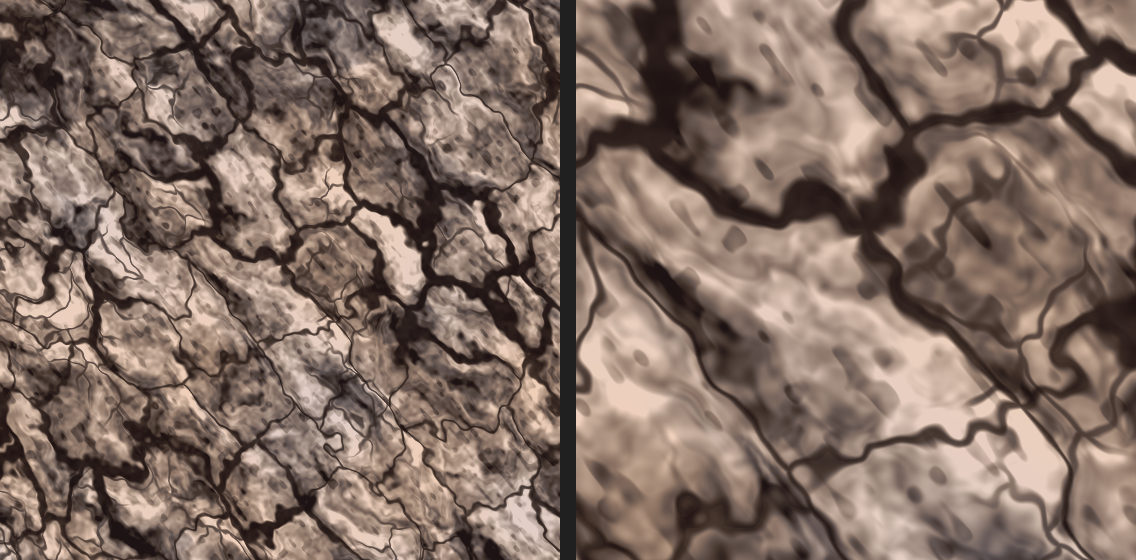
Left: the whole. Right: its middle third, enlarged.
A three.js fragment shader for this texture:

```glsl
// Sunbaked, cracked earth: warped Voronoi clods stretched along a diagonal,
// lit from the upper right as lumpy relief, with grey shaded faces, pits and
// grain. One tone value collects all layers and is coloured by a ramp.

#define CLOD_SCALE vec2(6.0, 8.4)
#define CLOD_AXIS vec2(0.64, -0.77)
#define LIGHT_DIR vec2(-0.33, 0.93)
#define BASE_TONE 0.77
#define RELIEF 3.6
#define DOME 0.30
#define SHADE_DEPTH 0.40
#define CRACK_MIN 0.008
#define CRACK_MAX 0.085
#define GRAIN 0.42
#define PIT_DEPTH 0.26

varying vec2 vUv;

vec2 hash2(vec2 p) {
  vec3 a = fract(p.xyx * vec3(0.1031, 0.1030, 0.0973));
  a += dot(a, a.yzx + 33.33);
  return fract((a.xx + a.yz) * a.zy);
}

float noise(vec2 p) {
  vec2 i = floor(p), f = fract(p);
  f = f * f * (3.0 - 2.0 * f);
  float low = mix(hash2(i).x, hash2(i + vec2(1.0, 0.0)).x, f.x);
  float high = mix(hash2(i + vec2(0.0, 1.0)).x, hash2(i + vec2(1.0)).x, f.x);
  return mix(low, high, f.y);
}

float fbm(vec2 p) {
  float sum = 0.0, amp = 0.5;
  for (int i = 0; i < 5; i++) {
    sum += amp * noise(p);
    p = mat2(1.6, 1.2, -1.2, 1.6) * p + 7.3;
    amp *= 0.5;
  }
  return sum;
}

vec2 wobble(vec2 p) {
  return vec2(noise(p), noise(p + 41.7)) - 0.5;
}

// xy: offset from the cell centre, z: distance to the nearest cell border
vec3 voronoi(vec2 p) {
  vec2 cell = floor(p), f = fract(p), nearest = vec2(0.0), home = vec2(0.0);
  float best = 8.0, border = 8.0;
  for (int y = -1; y <= 1; y++) {
    for (int x = -1; x <= 1; x++) {
      vec2 g = vec2(float(x), float(y));
      vec2 r = g + 0.1 + 0.8 * hash2(cell + g) - f;
      if (dot(r, r) < best) { best = dot(r, r); nearest = r; home = g; }
    }
  }
  for (int y = -2; y <= 2; y++) {
    for (int x = -2; x <= 2; x++) {
      vec2 g = home + vec2(float(x), float(y));
      vec2 r = g + 0.1 + 0.8 * hash2(cell + g) - f;
      vec2 gap = r - nearest;
      if (dot(gap, gap) > 0.0001)
        border = min(border, dot(0.5 * (r + nearest), normalize(gap)));
    }
  }
  return vec3(-nearest, border);
}

vec3 earthRamp(float tone) {
  float t = clamp(tone, 0.0, 1.08) * 5.0;
  vec3 c = mix(vec3(0.12, 0.075, 0.075), vec3(0.27, 0.21, 0.18), clamp(t, 0.0, 1.0));
  c = mix(c, vec3(0.39, 0.33, 0.31), clamp(t - 1.0, 0.0, 1.0));
  c = mix(c, vec3(0.55, 0.46, 0.41), clamp(t - 2.0, 0.0, 1.0));
  c = mix(c, vec3(0.69, 0.60, 0.54), clamp(t - 3.0, 0.0, 1.0));
  return mix(c, vec3(0.85, 0.75, 0.69), clamp(t - 4.0, 0.0, 1.4));
}

void main() {
  // Diagonal clod space, then a jagged warp
  vec2 across = vec2(-CLOD_AXIS.y, CLOD_AXIS.x);
  vec2 q = vec2(dot(vUv, CLOD_AXIS), dot(vUv, across)) * CLOD_SCALE + 19.0;
  vec2 w = q + 0.55 * wobble(q * 1.4) + 0.24 * wobble(q * 4.0) + 0.10 * wobble(q * 11.0);
  vec3 clod = voronoi(w);
  vec3 chip = voronoi(w * 2.1 + 5.0);

  // Relief: slope of the rough ground plus the rounding of each clod
  float slope = fbm(w * 1.3) - fbm((w + 0.12 * LIGHT_DIR) * 1.3);
  float tone = BASE_TONE + RELIEF * slope + DOME * dot(clod.xy, LIGHT_DIR);

  // Shaded faces, with ragged rims
  float shade = smoothstep(0.53, 0.64, fbm(w * vec2(0.9, 1.3) + 63.0));
  tone -= SHADE_DEPTH * shade;

  // Diagonal streaks, grain and dark pits
  float streak = noise(w * vec2(3.0, 12.0)) - 0.5;
  float grain = 0.5 * (noise(vUv * 62.0) + noise(vUv * 135.0 + 9.0)) - 0.5;
  float pits = smoothstep(0.68, 0.86, noise(q * vec2(9.0, 13.0) + 31.0));
  tone += 0.22 * streak + GRAIN * grain - PIT_DEPTH * pits * (1.0 - 0.6 * shade);

  // Main cracks of changing width, and hairlines in some places
  float open = smoothstep(0.25, 0.8, noise(q * 0.8 + 3.0));
  float width = mix(CRACK_MIN, CRACK_MAX, open) * (0.65 + 0.7 * noise(q * 6.0));
  float crack = 1.0 - smoothstep(width * 0.55, width + 0.03, clod.z);
  float hairMask = smoothstep(0.45, 0.62, noise(q * 1.1 + 77.0));
  float hair = hairMask * (1.0 - smoothstep(0.012, 0.075, chip.z));
  tone -= 0.16 * exp(-clod.z * 11.0);
  tone = mix(tone, 0.14, 0.75 * hair);
  tone = mix(tone, 0.03 + 0.12 * grain, crack * (0.78 + 0.22 * open));

  // Cool greys in the shade, slight warm drift elsewhere
  vec3 color = earthRamp(tone);
  float warmth = (noise(q * 0.9 + 12.0) - 0.5) * 0.07 - 0.03 * shade;
  color *= 1.0 + warmth * vec3(1.0, 0.1, -1.2);
  gl_FragColor = vec4(color, 1.0);
}
```
